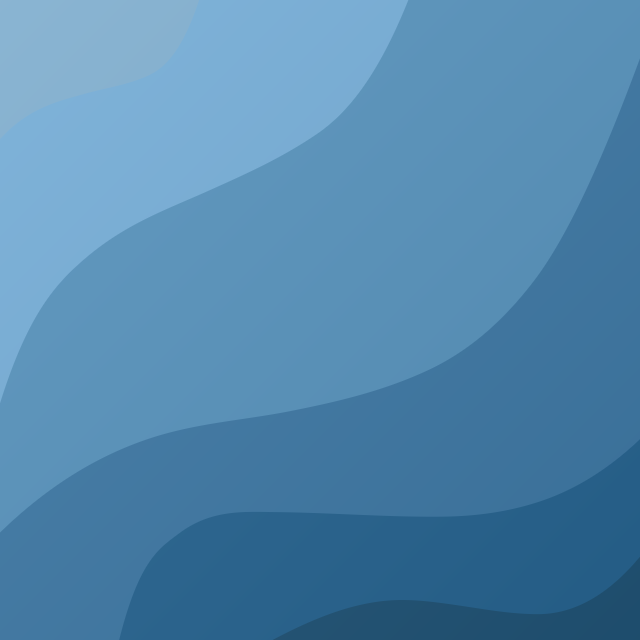
Write a WebGL 2 fragment shader that draws this background.

```glsl
#version 300 es
precision highp float;
// Layered blue waves descending from a pale corner to a deep one.

#define GRID 768.0     // design units across the canvas
#define SHADING 0.08   // diagonal darkening inside every layer
#define KNOTS 6        // knots along each wave crest

uniform vec2 u_resolution;
out vec4 fragColor;

const vec3 MIST  = vec3(0.500, 0.668, 0.785);
const vec3 SKY   = vec3(0.461, 0.663, 0.813);
const vec3 STEEL = vec3(0.352, 0.567, 0.717);
const vec3 OCEAN = vec3(0.262, 0.472, 0.632);
const vec3 DEEP  = vec3(0.179, 0.399, 0.559);
const vec3 ABYSS = vec3(0.157, 0.340, 0.465);

// Cubic Hermite span between knots holding (x, height, slope)
float span(float x, vec3 a, vec3 b) {
    float w = b.x - a.x;
    float t = (x - a.x) / w;
    float s = 1.0 - t;
    return s * s * ((1.0 + 2.0 * t) * a.y + t * w * a.z)
         + t * t * ((1.0 + 2.0 * s) * b.y - s * w * b.z);
}

// Smooth crest height, continued as a line before its first knot
float crest(float x, vec3 k[KNOTS]) {
    float h = k[0].y + (x - k[0].x) * k[0].z;
    for (int i = 0; i < KNOTS - 1; i++) {
        if (x >= k[i].x) h = span(x, k[i], k[i + 1]);
    }
    return h;
}

// Antialiased coverage of the area below a crest
float below(vec2 p, vec3 k[KNOTS]) {
    float f = crest(p.x, k) - p.y;
    float edge = length(vec2(dFdx(f), dFdy(f)));
    return clamp(0.5 + f / max(edge, 1e-4), 0.0, 1.0);
}

void main() {
    vec2 uv = gl_FragCoord.xy / u_resolution;
    vec2 p = uv * GRID;

    // Layers, from the upper left to the lower right
    vec3 color = MIST;
    color = mix(color, SKY, below(p, vec3[KNOTS](
        vec3(0, 601, 1.1), vec3(100, 655, 0.28), vec3(175, 676, 0.42),
        vec3(239, 768, 3.0), vec3(300, 951, 3.0), vec3(360, 1131, 3.0))));
    color = mix(color, STEEL, below(p, vec3[KNOTS](
        vec3(0, 284, 3.2), vec3(100, 456, 0.87), vec3(250, 539, 0.45),
        vec3(380, 607, 0.68), vec3(490, 768, 2.5), vec3(560, 943, 2.5))));
    color = mix(color, OCEAN, below(p, vec3[KNOTS](
        vec3(0, 129, 0.97), vec3(180, 242, 0.33), vec3(350, 275, 0.2),
        vec3(512, 323, 0.46), vec3(640, 430, 1.3), vec3(768, 698, 2.7))));
    color = mix(color, DEEP, below(p, vec3[KNOTS](
        vec3(143, 0, 4.0), vec3(215, 128, 0.75), vec3(330, 153.5, -0.01),
        vec3(530, 148, 0.01), vec3(650, 167, 0.34), vec3(768, 241, 0.95))));
    color = mix(color, ABYSS, below(p, vec3[KNOTS](
        vec3(280, -25, 0.53), vec3(327, 0, 0.53), vec3(482, 48, 0.0),
        vec3(560, 40, -0.15), vec3(645, 31, 0.0), vec3(768, 100, 1.2))));

    // Diagonal light across all layers
    float diagonal = 0.5 * (uv.x + 1.0 - uv.y);
    color += SHADING * (0.5 - diagonal);
    fragColor = vec4(color, 1.0);
}
```
